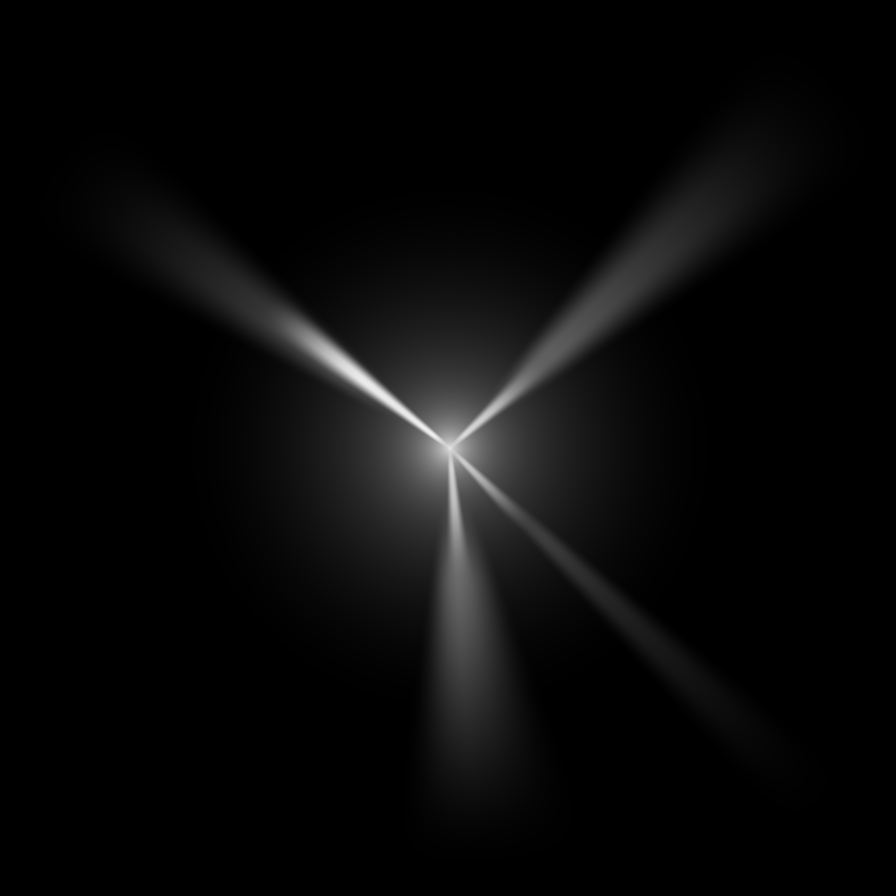
Reproduce this background procedurally as a WebGL 1 fragment shader.

```glsl
precision highp float;
// Four soft white light beams fanning out from a glowing core on black.

uniform vec2 u_resolution;

const vec2 CORE = vec2(0.502, 0.5);
const float CORE_BLUR = 0.003;

float fadeOut(float start, float end, float x) {
  return 1.0 - smoothstep(start, end, x);
}

// Light layers brighten each other without clipping.
float screen(float a, float b) {
  return 1.0 - (1.0 - a) * (1.0 - b);
}

// Wedge of light from the origin; angles in degrees,
// reach = (fade-in start, fade-in end, fade-out start, fade-out end).
float beam(vec2 p, float angle, float halfAngle, vec4 reach, float power) {
  float a = radians(angle);
  vec2 dir = vec2(cos(a), sin(a));
  float along = dot(p, dir);
  float across = abs(dir.x * p.y - dir.y * p.x);
  float width = max(along, 0.0) * tan(radians(halfAngle)) + CORE_BLUR;
  float profile = fadeOut(0.1, 1.0, across / width);
  float span = smoothstep(reach.x, reach.y, along) * fadeOut(reach.z, reach.w, along);
  return power * profile * span;
}

// Broad faint cone that emerges beyond the core.
float haze(vec2 p, float angle, float halfAngle, float reach, float power) {
  return beam(p, angle, halfAngle, vec4(0.04, 0.16, 0.1, reach), power);
}

// Narrow bright streak close to the core.
float streak(vec2 p, float angle, float halfAngle, vec2 fade, float power) {
  return beam(p, angle, halfAngle, vec4(-0.005, 0.025, fade), power);
}

// Wide halo plus a tight hot centre.
float glow(float r) {
  float halo = max(1.0 - r / 0.31, 0.0);
  return 0.35 * halo * halo + 0.52 * exp(-r / 0.028);
}

void main() {
  vec2 p = (gl_FragCoord.xy - 0.5 * u_resolution) / min(u_resolution.x, u_resolution.y);
  p += 0.5 - CORE;

  float light = glow(length(p));

  // Upper left
  light = screen(light, haze(p, 144.0, 9.5, 0.56, 0.27));
  light = screen(light, streak(p, 142.0, 5.2, vec2(0.12, 0.265), 0.88));

  // Upper right
  light = screen(light, haze(p, 43.0, 10.5, 0.61, 0.32));
  light = screen(light, streak(p, 41.8, 6.5, vec2(0.045, 0.15), 0.7));

  // Bottom, brighter along its left side
  light = screen(light, haze(p, 276.0, 14.5, 0.48, 0.28));
  light = screen(light, haze(p, 271.5, 9.5, 0.46, 0.13));
  light = screen(light, streak(p, 274.5, 5.5, vec2(0.05, 0.155), 0.65));

  // Lower right
  light = screen(light, haze(p, -43.8, 5.0, 0.6, 0.16));
  light = screen(light, streak(p, -45.0, 5.5, vec2(0.03, 0.13), 0.58));

  gl_FragColor = vec4(vec3(min(light, 0.93)), 1.0);
}
```
